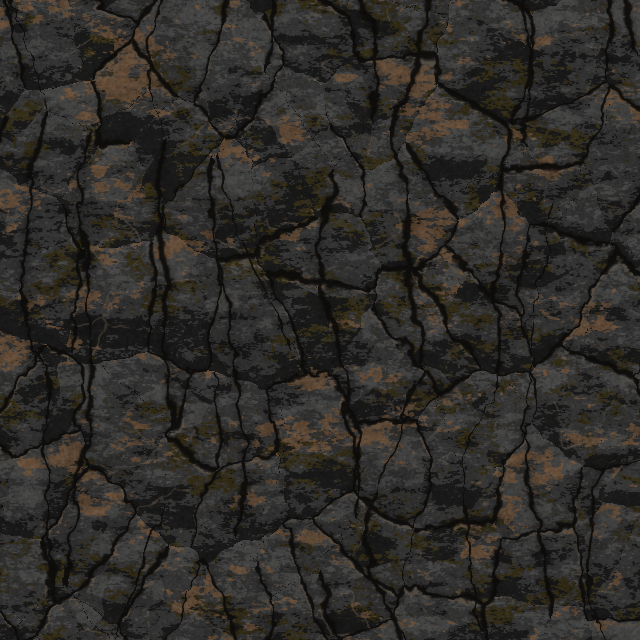
A Shadertoy shader for this texture:

```glsl
// Dark fractured rock wall: slabs, vertical cracks, rust and olive stains.

const vec3 SHADOW = vec3(0.107, 0.106, 0.105);
const vec3 STONE  = vec3(0.194, 0.193, 0.192);
const vec3 PALE   = vec3(0.240, 0.239, 0.237);
const vec3 RUST   = vec3(0.360, 0.272, 0.195);
const vec3 OLIVE  = vec3(0.200, 0.170, 0.075);
const vec3 CRACK  = vec3(0.045, 0.042, 0.036);
const vec3 RIM    = vec3(0.380, 0.330, 0.265);

struct Cell {
    vec2 offset;    // position relative to the cell's seed
    vec2 normal;    // direction across the nearest border
    vec3 random;    // random values of the cell
    float edge;     // distance to the nearest border
    float border;   // random value of that border
};

vec3 hash(vec2 p) {
    vec3 q = fract(p.xyx * vec3(0.1031, 0.1030, 0.0973));
    q += dot(q, q.yzx + 33.33);
    return fract((q.xxy + q.yzz) * q.zyx);
}

// Smooth cellular noise: random cell values blended by distance.
float cellNoise(vec2 p) {
    vec2 base = floor(p), f = p - base;
    float sum = 0.0, total = 0.0;
    for (int y = -1; y <= 1; y++)
    for (int x = -1; x <= 1; x++) {
        vec2 g = vec2(x, y);
        vec3 h = hash(base + g);
        vec2 d = g + h.xy - f;
        float weight = exp(-6.0 * dot(d, d));
        sum += weight * h.z;
        total += weight;
    }
    return sum / total;
}

float layeredNoise(vec2 p, int layers, float gain) {
    float sum = 0.0, total = 0.0, weight = 1.0;
    for (int i = 0; i < layers; i++) {
        sum += weight * cellNoise(p);
        total += weight;
        weight *= gain;
        p = p * 2.03 + 17.3;
    }
    return sum / total;
}

// Voronoi cell with exact border distance.
Cell fracture(vec2 p) {
    vec2 base = floor(p), f = p - base, home = vec2(0.0), seed = vec2(0.0);
    float nearest = 9.0;
    for (int y = -1; y <= 1; y++)
    for (int x = -1; x <= 1; x++) {
        vec2 g = vec2(x, y);
        vec2 d = g + hash(base + g).xy - f;
        if (dot(d, d) < nearest) { nearest = dot(d, d); home = g; seed = d; }
    }
    Cell c = Cell(-seed, vec2(0.0, 1.0), hash(base + home + 71.0), 9.0, 0.0);
    for (int y = -2; y <= 2; y++)
    for (int x = -2; x <= 2; x++) {
        vec2 g = home + vec2(x, y);
        vec2 d = g + hash(base + g).xy - f;
        if (dot(d - seed, d - seed) < 1e-5) continue;
        vec2 n = normalize(d - seed);
        float edge = dot(0.5 * (seed + d), n);
        if (edge < c.edge) {
            c.edge = edge;
            c.normal = n;
            c.border = hash(2.0 * base + home + g + 7.0).x;
        }
    }
    return c;
}

vec2 sway(vec2 p) {
    return 0.009 * sin(p.yx * vec2(11.0, 9.0) + vec2(0.4, 2.1))
         + 0.004 * sin(p.yx * vec2(27.0, 23.0) + p * 8.0);
}

float line(float dist, float width) {
    float w = max(width, 0.001);
    return 1.0 - smoothstep(0.3 * w, w, dist);
}

void mainImage(out vec4 fragColor, in vec2 fragCoord) {
    vec2 uv = fragCoord / iResolution.y;

    // Jagged, gently swaying coordinates for all breaks in the rock.
    vec2 jag = vec2(layeredNoise(uv * 24.0, 3, 0.6), layeredNoise(uv * 24.0 + 40.0, 3, 0.6)) - 0.5;
    vec2 p = uv + sway(uv) + 0.024 * jag;
    Cell slab = fracture(p * vec2(8.5, 7.0) + 3.0);
    Cell facet = fracture(p * vec2(12.0, 16.0) + 31.0);
    Cell column = fracture(p * vec2(7.5, 2.4) + 57.0);

    // Weathering, with horizontally drawn grain and fine grit.
    float grain = layeredNoise(uv * vec2(19.0, 42.0), 5, 0.85);
    float stain = layeredNoise(uv * vec2(10.0, 17.0) + 80.0, 5, 0.8);
    float moss = layeredNoise(uv * vec2(14.0, 20.0) + 130.0, 5, 0.8);
    float grit = cellNoise(uv * 270.0 + 9.0) - 0.5;

    // Slabs are lit on top; every facet is tilted at random.
    float tone = 0.42 * slab.offset.y + 0.2 * (slab.random.x - 0.5)
               + 0.46 * (facet.random.x - 0.5)
               + 0.8 * dot(facet.offset, facet.random.yz - 0.5)
               + 1.9 * (grain - 0.5) + 0.12 * grit;
    float underside = smoothstep(0.3, -0.5, slab.normal.y);
    tone -= 0.25 * underside * exp(-slab.edge * 14.0);

    vec3 color = mix(SHADOW, STONE, smoothstep(-0.31, -0.21, tone));
    color = mix(color, PALE, smoothstep(0.16, 0.26, tone));
    float oliveBand = smoothstep(-0.34, -0.27, tone) * smoothstep(0.04, -0.04, tone);
    color = mix(color, OLIVE, 0.9 * oliveBand * smoothstep(0.555, 0.59, moss));
    color = mix(color, RUST, 0.9 * smoothstep(0.655, 0.70, stain + 0.23 * tone));
    color *= 1.0 + 0.10 * slab.offset.y + 0.55 * (grain - 0.5) + 0.22 * grit;

    // Cracks of varying width, with worn rims on upper edges.
    float slabCrack = smoothstep(0.15, 0.6, slab.border);
    float columnCrack = smoothstep(0.55, 0.9, abs(column.normal.x))
                      * smoothstep(0.1, 0.5, column.border);
    float width = 0.020 + 0.035 * smoothstep(0.40, 0.65, moss);
    float rim = line(abs(slab.edge - width - 0.008), 0.02) * smoothstep(-0.1, 0.6, slab.normal.y);
    float hairline = line(facet.edge, 0.035) * step(0.55, facet.border);
    color *= 1.0 - 0.33 * max(slabCrack * exp(-slab.edge * 24.0),
                              columnCrack * exp(-column.edge * 20.0));
    color = mix(color, RIM, 0.6 * rim * slabCrack * smoothstep(0.44, 0.58, grain));
    color = mix(color, RIM, 0.4 * hairline * smoothstep(0.47, 0.6, stain));
    float crack = max(line(slab.edge, width * slabCrack),
                      line(column.edge, width * columnCrack));
    color = mix(color, CRACK, 0.9 * crack);

    fragColor = vec4(color, 1.0);
}
```
